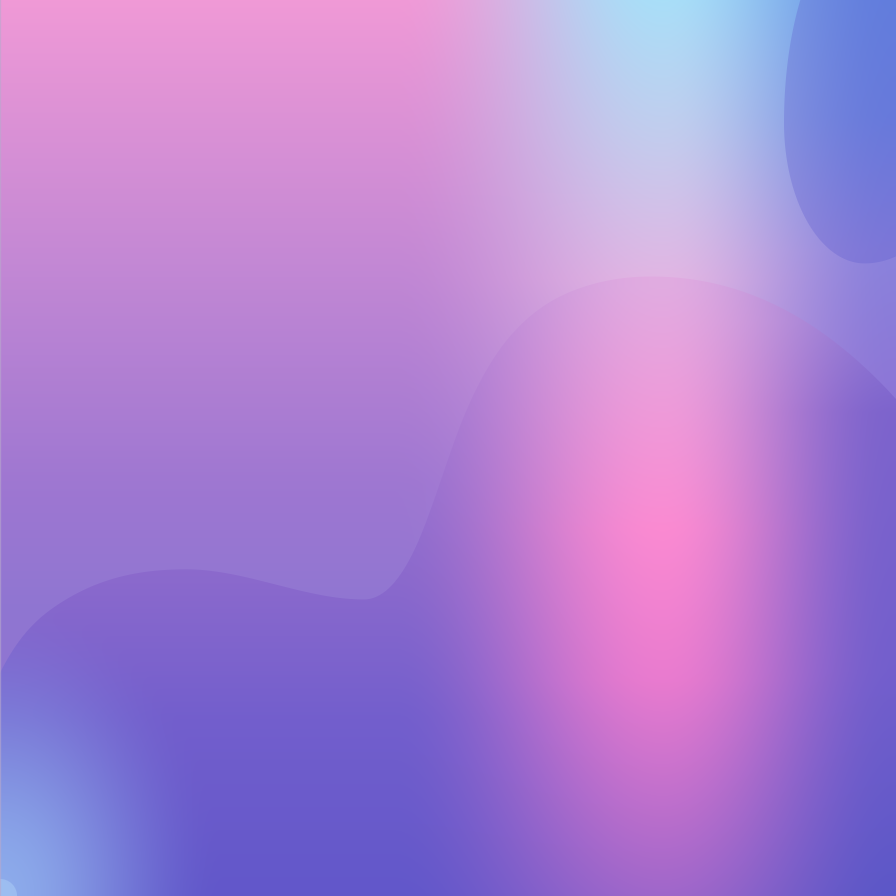
Reproduce this background procedurally as a WebGL 2 fragment shader.

```glsl
#version 300 es
precision highp float;

uniform vec2 u_resolution;
out vec4 fragColor;

#define COLUMN_LEFT 0.44
#define COLUMN_PEAK 0.74
#define COLUMN_RIGHT 1.0
#define BLOB_CENTER vec2(0.965, 0.137)
#define BLOB_TINT vec3(0.37, 0.36, 0.81)
#define BLOB_OPACITY 0.32
#define GLOW_COLOR vec3(0.55, 0.67, 0.92)
#define GLOW_RADII vec2(0.25, 0.34)
#define CORNER_RADIUS 0.019
#define RIM_WIDTH 0.0013

const int KNOTS = 10;

// Crest knots: position, depth from the top, slope
const vec3 CREST[KNOTS] = vec3[KNOTS](
  vec3(0.0, 0.751, -2.0), vec3(0.065, 0.6745, -0.66),
  vec3(0.208, 0.6354, 0.0), vec3(0.406, 0.669, 0.0),
  vec3(0.469, 0.599, -2.4), vec3(0.521, 0.457, -2.3),
  vec3(0.573, 0.371, -1.1), vec3(0.651, 0.3203, -0.33),
  vec3(0.7266, 0.3086, 0.0), vec3(1.0, 0.4453, 1.1));

// Cubic Hermite curve through the crest knots
float crestDepth(float x) {
  float depth = CREST[0].y;
  for (int i = 0; i < KNOTS - 1; i++) {
    vec3 a = CREST[i];
    vec3 b = CREST[i + 1];
    if (x >= a.x) {
      float span = b.x - a.x;
      float t = clamp((x - a.x) / span, 0.0, 1.0);
      float s = 1.0 - t;
      depth = mix(a.y, b.y, t * t * (3.0 - 2.0 * t))
            + span * t * s * (a.z * s - b.z * t);
    }
  }
  return depth;
}

// Four colour stops along one axis
vec3 ramp(vec3 a, vec3 b, vec3 c, vec3 d, vec4 stops, float t) {
  vec3 k = clamp((t - stops.xyz) / (stops.yzw - stops.xyz), 0.0, 1.0);
  return mix(mix(mix(a, b, k.x), c, k.y), d, k.z);
}

// Blend side and central vertical gradients across the canvas
vec3 blendColumns(vec3 left, vec3 middle, vec3 right, float x) {
  vec3 color = mix(left, middle, smoothstep(COLUMN_LEFT, COLUMN_PEAK, x));
  return mix(color, right, smoothstep(COLUMN_PEAK, COLUMN_RIGHT, x));
}

vec3 skyColor(vec2 p) {
  vec3 left = ramp(vec3(0.94, 0.60, 0.84), vec3(0.76, 0.53, 0.83),
                   vec3(0.62, 0.465, 0.82), vec3(0.56, 0.46, 0.82),
                   vec4(0.0, 0.30, 0.54, 0.68), p.y);
  vec3 middle = ramp(vec3(0.66, 0.87, 0.97), vec3(0.76, 0.80, 0.93),
                     vec3(0.88, 0.71, 0.89), vec3(0.78, 0.58, 0.86),
                     vec4(0.0, 0.15, 0.31, 0.55), p.y);
  vec3 right = ramp(vec3(0.39, 0.55, 0.89), vec3(0.42, 0.53, 0.88),
                    vec3(0.54, 0.51, 0.86), vec3(0.55, 0.46, 0.84),
                    vec4(0.0, 0.13, 0.28, 0.44), p.y);
  return blendColumns(left, middle, right, p.x);
}

vec3 hillColor(vec2 p) {
  vec3 left = ramp(vec3(0.68, 0.50, 0.83), vec3(0.54, 0.41, 0.80),
                   vec3(0.45, 0.37, 0.80), vec3(0.38, 0.34, 0.79),
                   vec4(0.33, 0.65, 0.80, 1.0), p.y);
  vec3 middle = ramp(vec3(0.88, 0.67, 0.88), vec3(0.98, 0.54, 0.82),
                     vec3(0.91, 0.48, 0.81), vec3(0.62, 0.40, 0.79),
                     vec4(0.32, 0.59, 0.76, 1.0), p.y);
  vec3 right = ramp(vec3(0.56, 0.47, 0.83), vec3(0.49, 0.39, 0.80),
                    vec3(0.45, 0.37, 0.80), vec3(0.36, 0.34, 0.78),
                    vec4(0.36, 0.46, 0.75, 1.0), p.y);
  vec3 color = blendColumns(left, middle, right, p.x);
  float glow = 1.0 - smoothstep(0.0, 1.0, length((p - vec2(0.0, 1.0)) / GLOW_RADII));
  return mix(color, GLOW_COLOR, glow);
}

// Antialiased coverage where a field is positive
float coverage(float field) {
  float width = length(vec2(dFdx(field), dFdy(field)));
  return clamp(0.5 + field / max(width, 1e-5), 0.0, 1.0);
}

void main() {
  vec2 p = gl_FragCoord.xy / u_resolution;
  p.y = 1.0 - p.y;
  vec3 color = skyColor(p);

  // Upper right blob, with different radii on each side
  vec2 offset = p - BLOB_CENTER;
  vec2 radii = vec2(offset.x < 0.0 ? 0.090 : 0.112,
                    offset.y < 0.0 ? 0.227 : 0.157);
  float blob = coverage(1.0 - length(offset / radii));
  color = mix(color, BLOB_TINT, BLOB_OPACITY * blob);

  // Rolling foreground
  color = mix(color, hillColor(p), coverage(p.y - crestDepth(p.x)));

  // Pale lower corner and thin left rim
  float corner = coverage(CORNER_RADIUS - length(p - vec2(0.0, 1.0)));
  color = mix(color, vec3(0.64, 0.77, 0.95), 0.7 * corner);
  color = mix(color, vec3(0.72, 0.66, 0.80), 0.6 * coverage(RIM_WIDTH - p.x));
  fragColor = vec4(color, 1.0);
}
```
